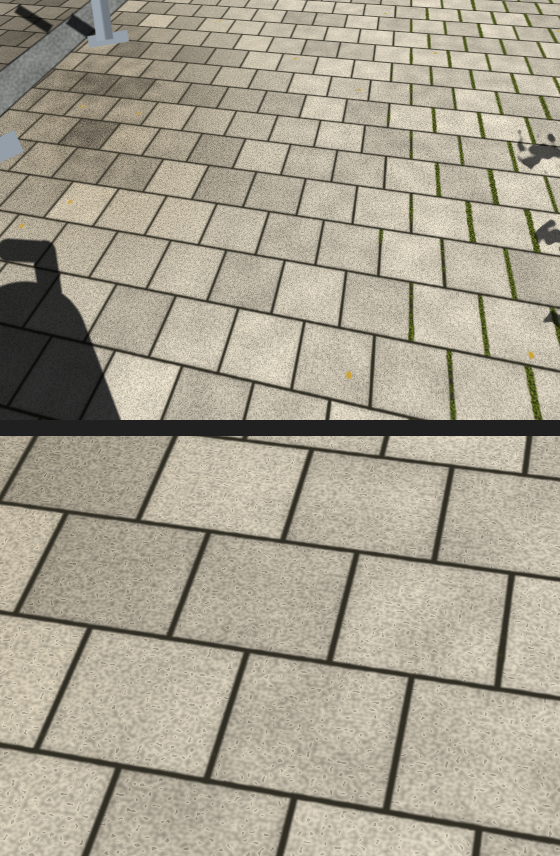
Top, the full canvas; bottom, a detail of the centre.
Write a Shadertoy shader that draws this texture.

```glsl
// Sunlit concrete pavers in running bond, seen in perspective, with mossy joints, a kerb and shadows.
#define HORIZON vec2(0.979, -0.5566)  // vanishing point of the cross joints, y down
#define JOINT 0.019                   // half width of a bare joint, in pavers
#define MOSS_WIDTH 0.034              // extra half width of a mossy joint
#define GRAIN 0.34
#define PAVER_VARIATION 0.09
#define SHADOW_TINT vec3(0.22, 0.23, 0.25)
#define PAVER_COLOR vec3(0.79, 0.76, 0.69)
#define JOINT_COLOR vec3(0.19, 0.18, 0.14)
#define MOSS_COLOR vec3(0.30, 0.34, 0.11)
#define KERB_COLOR vec3(0.49, 0.50, 0.49)
#define METAL_COLOR vec3(0.58, 0.62, 0.66)
#define LEAF_COLOR vec3(0.80, 0.64, 0.22)

float hash(vec2 p) {
    vec3 q = fract(vec3(p.xyx) * 0.1031);
    q += dot(q, q.yzx + 33.33);
    return fract((q.x + q.y) * q.z);
}

float gradientDot(vec2 cell, vec2 offset) {
    float angle = 6.2832 * hash(cell);
    return dot(vec2(cos(angle), sin(angle)), offset);
}

float gradientNoise(vec2 p) {
    vec2 i = floor(p), f = p - i;
    vec2 s = f * f * f * (f * (f * 6.0 - 15.0) + 10.0);
    vec2 e = vec2(1, 0);
    return mix(mix(gradientDot(i, f), gradientDot(i + e, f - e), s.x),
               mix(gradientDot(i + e.yx, f - e.yx), gradientDot(i + 1.0, f - 1.0), s.x), s.y);
}

// Distance to a round-ended stroke
float capsule(vec2 p, vec2 a, vec2 b, float r) {
    vec2 d = b - a;
    return length(p - a - d * clamp(dot(p - a, d) / dot(d, d), 0.0, 1.0)) - r;
}

// Distance to a square-ended stroke
float bar(vec2 p, vec2 a, vec2 b, float w) {
    vec2 d = normalize(b - a), c = p - 0.5 * (a + b);
    vec2 q = abs(vec2(dot(c, d), dot(c, vec2(-d.y, d.x)))) - vec2(0.5 * length(b - a), w);
    return length(max(q, 0.0)) + min(max(q.x, q.y), 0.0);
}

float fill(float d, float soft) { return 1.0 - smoothstep(-soft, soft, d); }

// Canvas point to paver units: x along a course, y across courses
vec2 groundPlane(vec2 p) {
    vec2 q = p - HORIZON;
    float ray = q.x / q.y;
    float s = 11.79 * ray / (1.521 + 0.0545 * ray);
    return vec2(s + 5.0, (11.79 - 0.0545 * s) / q.y + 0.26 * s - 7.6);
}

vec3 paving(vec2 p) {
    vec2 g = groundPlane(p), aa = 0.75 * fwidth(g);
    float course = floor(g.y);
    float along = g.x + 0.5 * mod(course + 1.0, 2.0);
    vec2 id = vec2(floor(along), course);
    vec2 local = vec2(along, g.y) - id;
    vec2 edge = 0.5 - abs(local - 0.5);

    // Aggregate grain, fading where it gets finer than the canvas can show
    float fine = gradientNoise(g * 34.0 + 7.0) * (1.0 - smoothstep(0.025, 0.06, aa.y));
    float coarse = gradientNoise(g * 17.0 + 80.0);
    float stain = gradientNoise(g * 2.3 + 40.0);
    float tone = 1.0 + GRAIN * (0.75 * fine + 0.3 * coarse) + 0.12 * stain;
    tone += PAVER_VARIATION * (2.0 * hash(id + 50.0) - 1.0);
    tone -= 0.30 * smoothstep(0.30, 0.48, fine);

    // Grime toward the kerb, uneven from paver to paver
    vec2 grimeOffset = (p - vec2(0.2, 0.26)) * vec2(3.0, 2.8);
    float grime = exp(-dot(grimeOffset, grimeOffset));
    tone -= grime * (0.14 + 0.30 * hash(id + 9.0) + 0.3 * stain);
    tone *= 0.90 + 0.10 * smoothstep(0.0, 0.09, min(edge.x, edge.y));
    vec3 color = PAVER_COLOR * tone * mix(vec3(1), vec3(1.0, 0.97, 0.92), grime);

    // Bare joints along courses, moss in the cross joints toward the right
    float rough = gradientNoise(g * 13.0);
    float mossHere = smoothstep(3.8, 6.2, g.x + 1.2 * stain);
    mossHere *= 0.35 + 0.65 * hash(vec2(floor(along + 0.5), course) + 20.0);
    float crossHalf = JOINT + mossHere * (MOSS_WIDTH + 0.025 * rough);
    float crossJoint = fill(edge.x - crossHalf, aa.x + 0.006);
    float courseJoint = fill(edge.y - JOINT - 0.006 * rough, aa.y + 0.006);
    vec3 moss = mix(JOINT_COLOR, MOSS_COLOR * (1.0 + 0.9 * fine), smoothstep(0.1, 0.45, mossHere + 0.3 * rough));
    color = mix(color, moss, crossJoint);
    color = mix(color, JOINT_COLOR, courseJoint);

    // Occasional fallen leaves
    vec2 spot = 0.15 + 0.7 * vec2(hash(id + 3.0), hash(id + 71.0));
    float leaf = fill(length((local - spot) * vec2(1.0, 0.7)) - 0.035, aa.x);
    return mix(color, LEAF_COLOR, leaf * step(0.93, hash(id + 31.0)));
}

void mainImage(out vec4 fragColor, in vec2 fragCoord) {
    float px = 1.0 / iResolution.y;
    vec2 p = vec2(fragCoord.x, iResolution.y - fragCoord.y) * px;
    vec3 color = paving(p);

    // Kerb between the main paving and the far corner
    float inner = 0.205 * (p.x / 0.304 + p.y / 0.278 - 1.0);
    float outer = 0.134 * (p.x / 0.217 + p.y / 0.17 - 1.0);
    color *= 1.0 - 0.22 * fill(outer, px);
    vec3 kerb = KERB_COLOR * (1.0 + 0.2 * gradientNoise(p * 130.0) + 0.15 * gradientNoise(p * 25.0));
    color = mix(color, kerb, fill(max(inner, -outer), px));
    color *= 1.0 - 0.5 * fill(min(abs(inner), abs(outer)) - 0.002, px);

    // Standing figure's shadow and the post's shadow
    float shade = capsule(p, vec2(0.06, 0.82), vec2(0.15, 1.06), 0.15);
    shade = min(shade, capsule(p, vec2(0.02, 0.595), vec2(0.10, 0.60), 0.027));
    shade = min(shade, capsule(p, vec2(0.105, 0.60), vec2(0.12, 0.70), 0.028));
    shade = min(shade, bar(p, vec2(0.04, 0.02), vec2(0.12, 0.07), 0.011));
    shade = min(shade, bar(p, vec2(0.165, 0.045), vec2(0.225, 0.085), 0.014));
    float shadow = fill(shade, 0.004);

    // Foliage shadows along the right side
    for (float i = 0.0; i < 3.0; i++) {
        vec2 center = vec2(1.29 + 0.024 * i, 0.36 + 0.2 * i);
        float spread = length((p - center) * vec2(0.8, 1.2)) / (0.065 - 0.01 * i);
        shadow = max(shadow, 0.85 * smoothstep(0.0, 0.3, gradientNoise(p * 40.0) + 0.65 - spread));
    }
    color *= mix(vec3(1), SHADOW_TINT, shadow);

    // Metal post and base plates
    float plate = min(bar(p, vec2(0.21, 0.1), vec2(0.305, 0.085), 0.014),
                      bar(p, vec2(-0.03, 0.37), vec2(0.045, 0.335), 0.028));
    color = mix(color, METAL_COLOR, fill(plate, px));
    float post = bar(p, vec2(0.234, -0.02), vec2(0.25, 0.095), 0.02);
    float face = smoothstep(-0.004, 0.004, p.x - 0.238 - 0.14 * p.y);
    color = mix(color, METAL_COLOR * mix(1.05, 0.75, face), fill(post, px));
    fragColor = vec4(clamp(color, 0.0, 1.0), 1.0);
}
```
